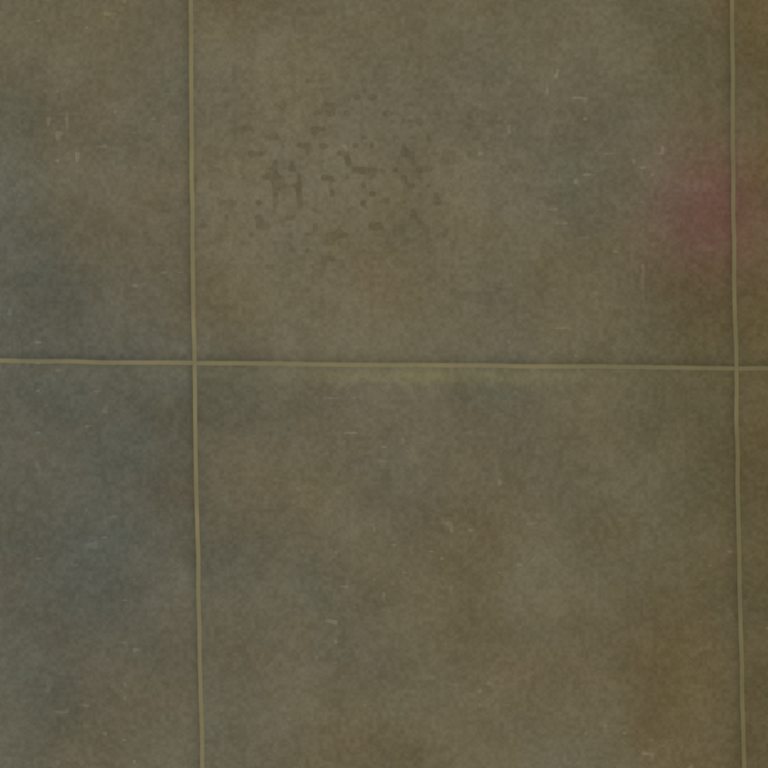
Give the GLSL for this texture, as a WebGL 1 fragment shader.

```glsl
precision highp float;
// Large worn stone floor tiles with thin pale grout, seen slightly askew.
// A bent square grid gives the joints; layered value noise gives the
// mottling, grain, pits and flecks; broad soft tints vary the light.
uniform vec2 u_resolution;

const float TILE_SIZE = 0.705;
const float GROUT_HALF_WIDTH = 0.0027;
const vec3 STONE = vec3(0.402, 0.373, 0.288);
const vec3 COOL_STONE = vec3(0.355, 0.352, 0.310);
const vec3 BROWN_STONE = vec3(0.365, 0.315, 0.200);
const vec3 LIGHT_STONE = vec3(0.445, 0.415, 0.335);
const vec3 PINK_STAIN = vec3(0.430, 0.300, 0.270);
const vec3 GROUT = vec3(0.500, 0.465, 0.330);

float hash(vec2 p) {
  vec3 q = fract(vec3(p.xyx) * 0.1031);
  q += dot(q, q.yzx + 33.33);
  return fract((q.x + q.y) * q.z);
}

float noise(vec2 p) {
  vec2 i = floor(p);
  vec2 f = fract(p);
  f = f * f * (3.0 - 2.0 * f);
  return mix(mix(hash(i), hash(i + vec2(1.0, 0.0)), f.x),
             mix(hash(i + vec2(0.0, 1.0)), hash(i + vec2(1.0, 1.0)), f.x), f.y);
}

// Fractal noise centred on zero.
float fbm(vec2 p) {
  float sum = 0.0;
  float amplitude = 0.5;
  for (int i = 0; i < 5; i++) {
    sum += amplitude * (noise(p) - 0.5);
    p = mat2(1.6, 1.2, -1.2, 1.6) * p + 17.3;
    amplitude *= 0.55;
  }
  return sum;
}

// Soft elliptical weight, 1 at the centre.
float blob(vec2 p, vec2 centre, vec2 radius) {
  vec2 d = (p - centre) / radius;
  return exp(-dot(d, d));
}

// Canvas position to grid position, with a bend and a slight tilt.
vec2 bendGrid(vec2 p) {
  float x = p.x - 0.264 + 0.0255 * p.y - 0.0095 * p.y * p.y;
  float y = p.y - 0.530 + 0.010 * p.x;
  vec2 wobble = vec2(noise(p.yx * 22.0), noise(p * 22.0 + 40.0)) - 0.5;
  return vec2(x, y) + 0.0016 * wobble;
}

// Signed distance on each axis to the nearest joint.
vec2 jointOffset(vec2 g) {
  return (fract(g / TILE_SIZE + 0.5) - 0.5) * TILE_SIZE;
}

float line(float d, float halfWidth, float blur) {
  return 1.0 - smoothstep(halfWidth - blur, halfWidth + blur, abs(d));
}

vec3 stoneColour(vec2 p, vec2 tile, float pixel) {
  // Broad tints and a small shift for each tile.
  float mottle = fbm(p * 5.0 + tile * 9.0);
  vec3 colour = STONE + 0.012 * (hash(tile + 12.0) - 0.5);
  float cool = blob(p, vec2(0.0, 0.35), vec2(0.32, 0.42));
  colour = mix(colour, COOL_STONE, clamp(cool + 0.8 * mottle, 0.0, 0.9));
  float brown = smoothstep(0.72, 1.05, p.x + 0.08 * mottle);
  colour = mix(colour, BROWN_STONE, 0.75 * brown);
  colour = mix(colour, LIGHT_STONE, 0.65 * blob(p, vec2(0.43, 0.77), vec2(0.25, 0.2)));
  colour = mix(colour, PINK_STAIN, 0.75 * blob(p, vec2(0.925, 0.725), vec2(0.08, 0.085)));

  // Cloudy wear, with warm and cool drift.
  colour += 0.07 * fbm(p * 13.0 + 5.0);
  colour += vec3(0.035, 0.0, -0.03) * fbm(p * 8.0 + 31.0);

  // Fine grain fades where it is smaller than a pixel.
  float grainFade = 1.0 - smoothstep(0.004, 0.012, pixel);
  float grain = noise(p * 170.0) + 0.7 * noise(p * 310.0 + 8.0) - 0.85;
  colour += 0.036 * grain * grainFade;

  // Dark pits cluster on the worn area; pale flecks are sparse everywhere.
  float worn = blob(p, vec2(0.43, 0.77), vec2(0.2, 0.13));
  colour -= 0.055 * worn * smoothstep(0.62, 0.85, noise(p * 95.0 + 60.0));
  float fleck = smoothstep(0.87, 0.98, noise(p * vec2(80.0, 110.0) + 90.0));
  colour += 0.06 * fleck * smoothstep(0.5, 0.8, noise(p * 11.0 + 3.0));
  return colour;
}

void main() {
  vec2 p = gl_FragCoord.xy / u_resolution;
  float pixel = 1.0 / min(u_resolution.x, u_resolution.y);
  vec2 grid = bendGrid(p);
  vec2 joint = jointOffset(grid);
  vec3 colour = stoneColour(p, floor(grid / TILE_SIZE), pixel);

  // Shadow beside the joints and a yellowish smear below the cross joint.
  float shadow = max(exp(-abs(joint.x + 0.004) / 0.006),
                     exp(-abs(joint.y - 0.005) / 0.006));
  colour *= 1.0 - 0.13 * shadow;
  float smear = blob(vec2(p.x, joint.y), vec2(0.55, -0.013), vec2(0.28, 0.012));
  colour += vec3(0.03, 0.032, 0.005) * smear * (0.5 + noise(p * 30.0));

  // Grout, uneven in strength along its length.
  float blur = max(0.0014, pixel);
  float wear = 0.68 + 0.32 * noise(p * 28.0 + 70.0);
  float grout = max(line(joint.x, GROUT_HALF_WIDTH, blur),
                    0.9 * line(joint.y, GROUT_HALF_WIDTH, blur));
  vec3 groutColour = GROUT * mix(1.0, 0.9, smoothstep(0.6, 1.0, p.x));
  colour = mix(colour, groutColour, grout * wear);
  gl_FragColor = vec4(colour, 1.0);
}
```
